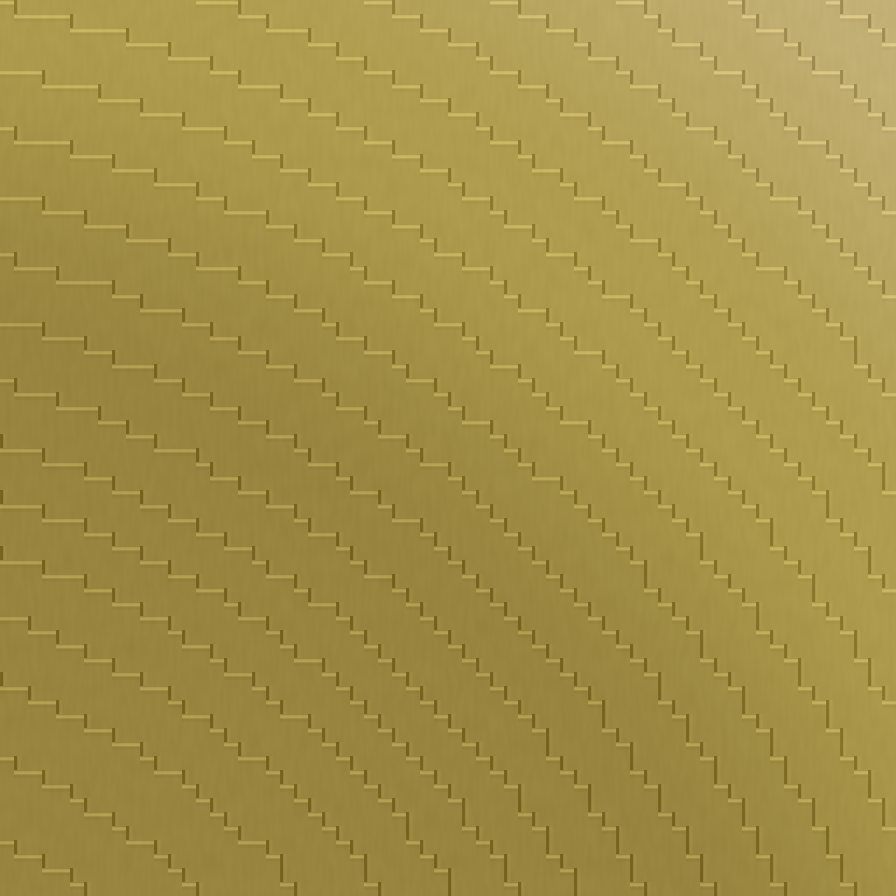
Give the GLSL for this texture, as a WebGL 1 fragment shader.

```glsl
precision highp float;
// Brushed gold sheet engraved with stair-stepped concentric arcs.
// Radius from a centre beyond the lower left is sampled on a 64 x 64 grid;
// steps between rings get light horizontal and dark vertical edges.
uniform vec2 u_resolution;

vec2 gradient(vec2 cell) {
  float angle = 6.2832 * fract(sin(dot(cell, vec2(127.1, 311.7))) * 4375.85);
  return vec2(cos(angle), sin(angle));
}

float gradientNoise(vec2 p) {
  vec2 i = floor(p), f = fract(p);
  vec2 u = f * f * f * (f * (f * 6.0 - 15.0) + 10.0);
  float bottom = mix(dot(gradient(i), f),
                     dot(gradient(i + vec2(1.0, 0.0)), f - vec2(1.0, 0.0)), u.x);
  float top = mix(dot(gradient(i + vec2(0.0, 1.0)), f - vec2(0.0, 1.0)),
                  dot(gradient(i + 1.0), f - 1.0), u.x);
  return mix(bottom, top, u.y);
}

float arcRadius(vec2 p) {
  return length(p - vec2(-20.0, -36.0));
}

// Ring number of a grid cell, with slightly wider rings near radius 59
float ringIndex(vec2 cell) {
  float r = arcRadius(cell + 0.5);
  return floor((r - 64.0) / 4.375 + 0.4 * smoothstep(2.5, 15.8, abs(r - 59.2)));
}

float softLine(float offset, float halfWidth, float blur) {
  return 1.0 - smoothstep(halfWidth - blur, halfWidth + blur, abs(offset));
}

void main() {
  vec2 p = gl_FragCoord.xy / u_resolution * 64.0;
  float blur = max(0.06, 32.0 / min(u_resolution.x, u_resolution.y));
  vec2 cell = floor(p), f = fract(p);

  // Metallic sheen following the arcs
  float r = arcRadius(p);
  vec3 gold = mix(vec3(0.595, 0.518, 0.245), vec3(0.685, 0.612, 0.305),
                  smoothstep(77.0, 104.0, r));
  gold = mix(gold, vec3(0.765, 0.690, 0.460), smoothstep(102.0, 131.0, r));

  // Faint vertical brushing
  gold += 0.014 * gradientNoise(p * vec2(2.6, 0.6));
  gold += 0.008 * gradientNoise(p * 0.7 + 19.0);

  // Ring borders between neighbouring cells
  float ring = ringIndex(cell);
  float above = step(0.5, abs(ringIndex(cell + vec2(0.0, 1.0)) - ring));
  float left = step(0.5, abs(ringIndex(cell - vec2(1.0, 0.0)) - ring));
  float highlight = above * softLine(f.y - 0.80, 0.11, blur);
  float shadow = left * softLine(f.x - 0.11, 0.11, blur);
  float underside = above * softLine(f.y - 0.56, 0.10, 0.10);
  float glint = left * softLine(f.x - 0.36, 0.10, 0.10);

  gold += vec3(0.025, 0.024, 0.016) * glint - 0.022 * underside;
  gold += vec3(0.110, 0.105, 0.080) * highlight;
  gold -= vec3(0.140, 0.135, 0.125) * shadow * (1.0 - 0.6 * highlight);

  gl_FragColor = vec4(gold, 1.0);
}
```
